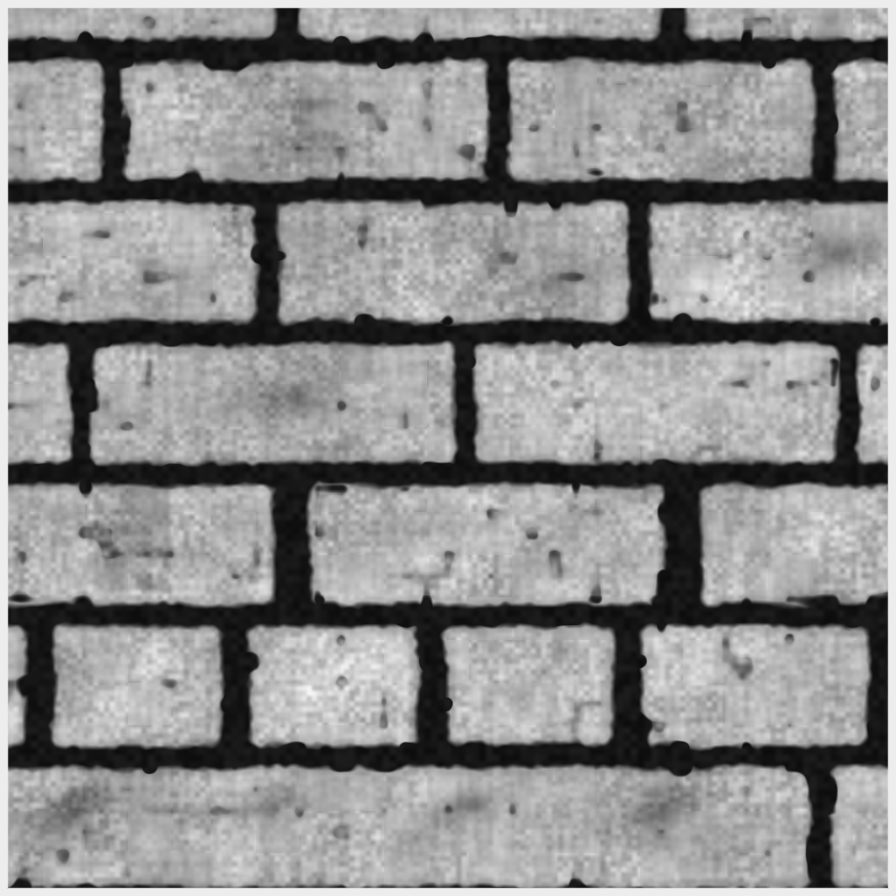
Give the GLSL for this texture, as a Shadertoy shader.

```glsl
// Worn grey brick wall with dark mortar, framed by a thin pale margin.
// Courses repeat down the canvas; each has its own joint start, pitch and width.
// Noise chips the brick edges and adds blotches, streaks and blocky grain.

float hash(vec2 p) {
    return fract(sin(dot(p, vec2(127.1, 311.7))) * 43758.5453);
}

float noise(vec2 p) {
    vec2 i = floor(p), f = fract(p);
    f = f * f * (3.0 - 2.0 * f);
    return mix(mix(hash(i), hash(i + vec2(1, 0)), f.x),
               mix(hash(i + vec2(0, 1)), hash(i + vec2(1, 1)), f.x), f.y);
}

float fbm(vec2 p) {
    float sum = 0.0, amp = 0.5;
    for (int i = 0; i < 4; i++) {
        sum += amp * noise(p);
        p = p * 2.03 + 17.3;
        amp *= 0.5;
    }
    return sum / 0.9375;
}

// Soft elliptical stain, 1 at its centre
float smudge(vec2 p, vec2 centre, vec2 radius) {
    vec2 q = (p - centre) / radius;
    return exp(-dot(q, q));
}

// Per course: first joint, pitch, joint half width, shift of the rightmost joint
const vec4 courses[7] = vec4[7](
    vec4(0.319, 0.432, 0.0130,  0.000),
    vec4(0.125, 0.432, 0.0105, -0.070),
    vec4(0.298, 0.416, 0.0115,  0.000),
    vec4(0.091, 0.428, 0.0110,  0.000),
    vec4(0.326, 0.436, 0.0190,  0.000),
    vec4(0.044, 0.219, 0.0145,  0.064),
    vec4(0.917, 1.000, 0.0115,  0.000));

// Returns distance into the brick (negative in mortar), course and brick number
vec3 brickWall(vec2 p) {
    float pitch = 0.1577;
    float q = (p.y - 0.056) / pitch;
    float row = clamp(floor(q) + 1.0, 0.0, 6.0);
    float dy = (0.5 - abs(fract(q) - 0.5)) * pitch - 0.0115;
    vec4 course = courses[int(row)];
    float dx = 1.0, brick = 0.0;
    for (int k = 0; k < 5; k++) {
        float x = course.x + course.y * float(k);
        x += course.w * step(0.9, x);
        dx = min(dx, abs(p.x - x) - course.z);
        brick += step(x, p.x);
    }
    // Rounded corners
    float r = 0.012;
    float d = min(min(dx, dy), r - length(max(r - vec2(dx, dy), 0.0)));
    return vec3(d, row, brick);
}

void mainImage(out vec4 fragColor, in vec2 fragCoord) {
    vec2 p = fragCoord / iResolution.xy;
    p.y = 1.0 - p.y;

    // Uneven joints and chipped edges
    vec2 wobble = vec2(noise(p * 28.0), noise(p * 28.0 + 50.0)) - 0.5;
    vec3 wall = brickWall(p + 0.006 * wobble);
    float d = wall.x + 0.004 * (noise(p * 110.0) - 0.5);
    d -= 0.010 * smoothstep(0.72, 0.95, noise(p * 42.0 + 9.0));

    // Brick face: tone per brick, blotches, streaks and grain of varying strength
    float grainPower = mix(0.06, 0.24, hash(floor(p * 21.0)));
    float tone = 0.72 + 0.04 * (hash(wall.yz + 3.0) - 0.5);
    tone += 0.24 * (fbm(p * vec2(11.0, 15.0)) - 0.5);
    tone += 0.09 * (noise(p * vec2(150.0, 32.0)) - 0.5);
    tone += 0.07 * (noise(p * vec2(30.0, 140.0) + 7.0) - 0.5);
    tone += grainPower * (noise(p * 168.0) - 0.5);
    tone += 0.02 * (hash(floor(p * 21.0) + 31.0) - 0.5);

    // Stains on single bricks, and an evenly spaced run along the lowest course
    float stain = 0.20 * smudge(p, vec2(0.345, 0.130), vec2(0.060, 0.050));
    stain += 0.13 * smudge(p, vec2(0.630, 0.310), vec2(0.045, 0.035));
    stain += 0.15 * smudge(p, vec2(0.940, 0.280), vec2(0.050, 0.025));
    stain += 0.15 * smudge(p, vec2(0.320, 0.440), vec2(0.050, 0.030));
    vec2 patchDist = abs(p - vec2(0.147, 0.600)) - vec2(0.042, 0.060);
    stain += 0.10 * (1.0 - smoothstep(-0.004, 0.004, max(patchDist.x, patchDist.y)));
    vec2 run = vec2(mod(p.x - 0.085 + 0.109, 0.218) - 0.109, p.y - 0.900);
    run.y += 0.3 * run.x;
    stain += 0.20 * smudge(run, vec2(0.0), vec2(0.045, 0.022)) * step(p.x, 0.85);
    tone -= stain * (0.6 + 0.8 * noise(p * 60.0));
    tone += 0.07 * smudge(p, vec2(0.375, 0.750), vec2(0.080, 0.050));
    tone *= mix(0.84, 1.0, smoothstep(0.0, 0.014, d));

    // Mortar, then the pale margin
    float mortar = 0.075 + 0.07 * (noise(p * 130.0) - 0.4);
    float grey = mix(mortar, tone, smoothstep(-0.003, 0.005, d));
    vec2 edge = min(p, 1.0 - p) - 0.009;
    float px = 1.0 / iResolution.y;
    grey = mix(0.93, grey, smoothstep(-px, px, min(edge.x, edge.y)));

    fragColor = vec4(vec3(grey), 1.0);
}
```
